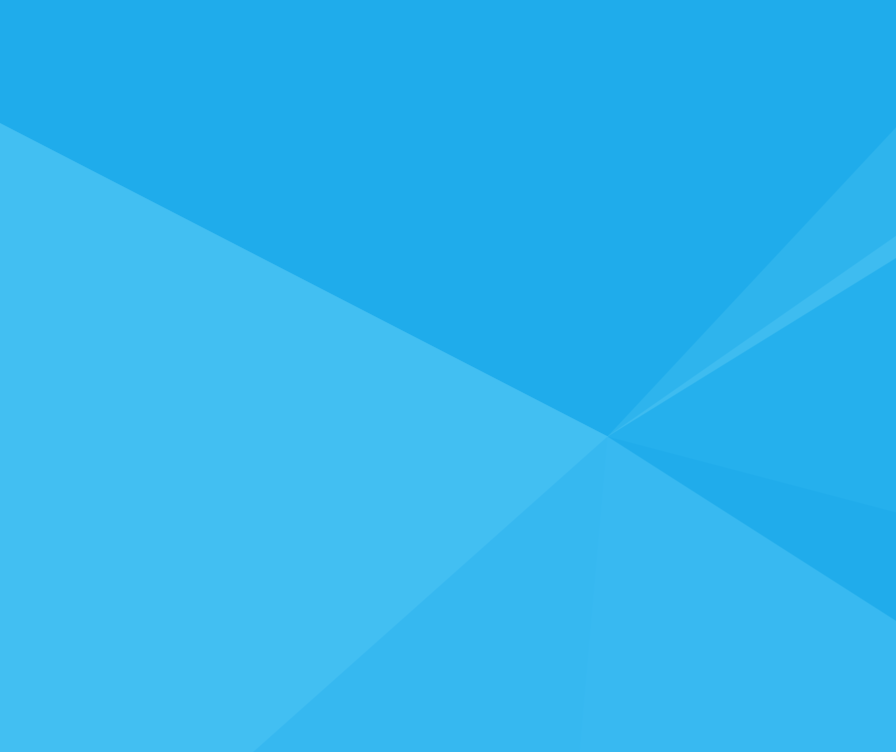
Reproduce this background procedurally as a Shadertoy shader.

```glsl
// Flat blue facets that meet at one pivot right of the centre.
// Each facet is a wedge between two rays; wedges are painted in nested order
// so that neighbours share a clean, smooth edge.

// Signed distance to the line through the pivot along ray; positive on its left
float sideOf(vec2 ray, vec2 p) {
    vec2 d = normalize(ray);
    return d.x * p.y - d.y * p.x;
}

// Coverage of the wedge running counter-clockwise from one ray to another
float wedge(vec2 p, vec2 from, vec2 to) {
    float inside = min(sideOf(from, p), -sideOf(to, p));
    float soft = 0.9 / iResolution.y;
    return smoothstep(-soft, soft, inside);
}

void mainImage(out vec4 fragColor, in vec2 fragCoord) {
    vec2 uv = fragCoord / iResolution.xy;
    vec2 p = (uv - vec2(0.678, 0.4195)) * vec2(1.19, 1.0);

    // Rays shared by several facets
    vec2 down = vec2(0.0, -1.0);
    vec2 upperLeft = vec2(-521.0, 269.0);
    vec2 lowerLeft = vec2(-304.0, -271.0);
    vec2 lowerRight = vec2(247.0, -158.0);

    // Deep blue sky
    vec3 color = vec3(0.121, 0.675, 0.921);

    // Right fan, from the widest wedge to the narrowest
    color = mix(color, vec3(0.180, 0.706, 0.930), wedge(p, down, vec2(247.0, 265.0)));
    color = mix(color, vec3(0.243, 0.738, 0.942), wedge(p, down, vec2(247.0, 172.0)));
    color = mix(color, vec3(0.145, 0.690, 0.929), wedge(p, down, vec2(247.0, 153.0)));
    color = mix(color, vec3(0.125, 0.675, 0.922), wedge(p, down, vec2(247.0, -65.0)));

    // Lower facet with a faint fold, then the pale left facet over it
    color = mix(color, vec3(0.218, 0.726, 0.945), wedge(p, upperLeft, lowerRight));
    color = mix(color, vec3(0.210, 0.720, 0.943), wedge(p, upperLeft, vec2(-24.0, -271.0)));
    color = mix(color, vec3(0.260, 0.748, 0.949), wedge(p, upperLeft, lowerLeft));

    fragColor = vec4(color, 1.0);
}
```
